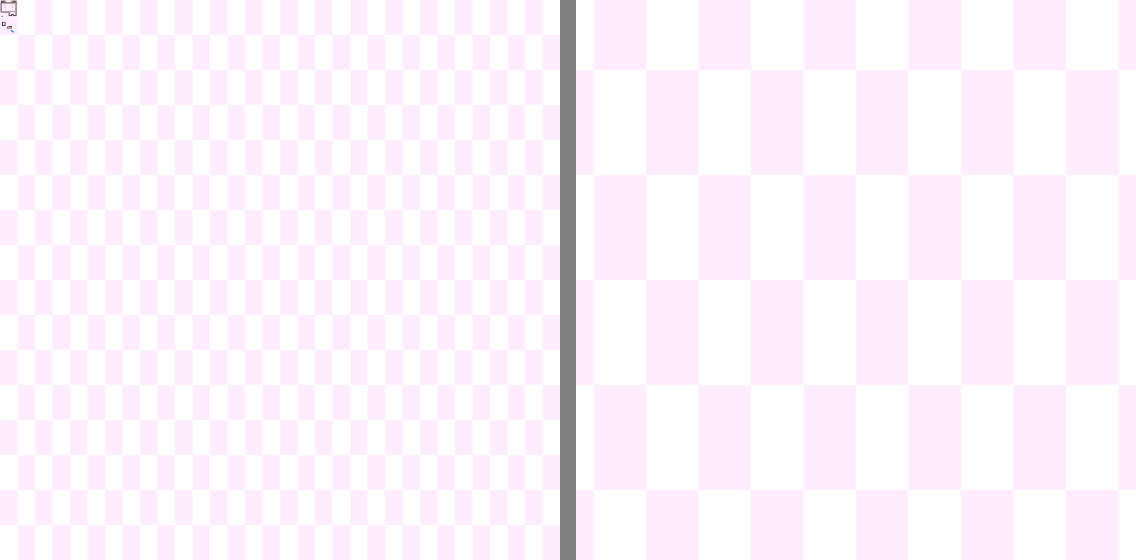
Left, the full canvas; right, a detail of the centre.
Give the GLSL for this pattern, as a WebGL 2 fragment shader.

```glsl
#version 300 es
precision highp float;

uniform vec2 u_resolution;
out vec4 fragColor;

// Square wave: +1 in even cells, -1 in odd cells, softened over one pixel
vec2 cellWave(vec2 p, vec2 pixelsPerCell) {
    vec2 edgeDistance = 0.5 - abs(mod(p + 0.5, 2.0) - 1.0);
    return clamp(edgeDistance * pixelsPerCell * 2.0, -1.0, 1.0);
}

// Signed distance to a box given by two opposite corners
float box(vec2 p, vec2 low, vec2 high) {
    vec2 d = abs(p - 0.5 * (low + high)) - 0.5 * (high - low);
    return length(max(d, 0.0)) + min(max(d.x, d.y), 0.0);
}

float segment(vec2 p, vec2 a, vec2 b) {
    vec2 along = b - a;
    return length(p - a - along * clamp(dot(p - a, along) / dot(along, along), 0.0, 1.0));
}

float cover(float distance, float pixel) {
    return clamp(0.5 - distance / pixel, 0.0, 1.0);
}

// Small marks inside the top left cell, which measures 24 by 48 units
vec3 drawMarks(vec3 color, vec2 p, float pixel) {
    vec3 ink = vec3(0.08, 0.03, 0.08);
    vec3 blue = vec3(0.1, 0.55, 1.0);

    // Corner tabs
    float tabs = min(box(p, vec2(2.0, 1.5), vec2(7.0, 4.0)),
                     box(p, vec2(16.5, 1.5), vec2(22.0, 4.0)));
    color = mix(color, vec3(0.75, 0.72, 0.4), cover(tabs, pixel));

    // Stepped outline with a notch in its foot
    float body = min(box(p, vec2(1.5, 4.0), vec2(22.0, 16.5)),
                     box(p, vec2(12.5, 16.0), vec2(22.0, 21.5)));
    body = max(body, -box(p, vec2(16.0, 20.0), vec2(18.0, 23.0)));
    float outline = min(abs(body), abs(tabs)) - 0.5;

    // Two small boxes below, the second with a slanted top
    float upright = abs(box(p, vec2(3.5, 30.5), vec2(7.0, 35.0))) - 0.45;
    float wedge = max(box(p, vec2(10.0, 36.0), vec2(15.5, 38.5)),
                      (37.2 - p.y - 0.25 * (p.x - 10.0)) * 0.97);
    outline = min(outline, min(upright, abs(wedge) - 0.45));
    color = mix(color, ink, cover(outline, pixel));

    // Two columns of faint dots
    vec2 dotPosition = vec2(abs(p.x - 12.0) - 5.0, mod(p.y, 3.0) - 1.5);
    float dots = max(length(dotPosition) - 0.5, abs(p.y - 10.0) - 5.0);
    color = mix(color, vec3(0.9, 0.35, 0.5), 0.6 * cover(dots, pixel));

    // Blue flecks
    float flecks = min(segment(p, vec2(2.5, 22.5), vec2(3.5, 22.5)) - 0.5,
                       segment(p, vec2(15.8, 42.0), vec2(18.0, 43.8)) - 1.0);
    return mix(color, blue, cover(flecks, pixel));
}

void main() {
    vec2 uv = gl_FragCoord.xy / u_resolution;
    vec2 cells = vec2(32.0, 16.0);

    // Checkerboard of tall cells
    vec2 wave = cellWave(uv * cells, u_resolution / cells);
    vec3 color = mix(vec3(1.0), vec3(1.0, 0.93, 1.0), 0.5 - 0.5 * wave.x * wave.y);

    vec2 markPoint = vec2(uv.x, 1.0 - uv.y) * cells * vec2(24.0, 48.0);
    if (markPoint.x < 24.0 && markPoint.y < 48.0) {
        color = drawMarks(color, markPoint, 768.0 / u_resolution.x);
    }
    fragColor = vec4(color, 1.0);
}
```
